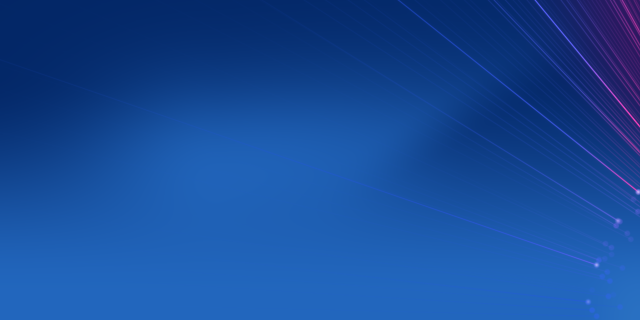
Write a WebGL 1 fragment shader that draws this background.

```glsl
precision highp float;
// Blue backdrop with a soft halo and a diagonal shadow, crossed by a fan of
// glowing fibres. Each fibre is a straight ray whose slope grows with the height
// of its tip; tips lie on an arc at the right and end in small round lights.

uniform vec2 u_resolution;

const vec3 NAVY = vec3(0.010, 0.150, 0.400);
const vec3 AZURE = vec3(0.132, 0.400, 0.740);
const vec3 PLUM = vec3(0.190, 0.085, 0.370);
const vec3 FIBRE_BLUE = vec3(0.130, 0.320, 0.920);
const vec3 FIBRE_VIOLET = vec3(0.480, 0.400, 0.960);
const vec3 FIBRE_PINK = vec3(0.930, 0.250, 0.720);
const vec3 SPARK = vec3(0.850, 0.800, 1.000);

const vec2 HALO_CENTRE = vec2(0.68, 0.46);
const vec2 SHADOW_EDGE = vec2(1.12, 0.466);    // a point on the shadow's edge
const vec2 SHADOW_NORMAL = vec2(0.54, -0.842); // points into the shadow
const float FAN_SLOPE = 2.0;                   // slope gained per unit of tip height
const float FIBRE_WIDTH = 0.0018;
const float DOT_RADIUS = 0.0085;
const int FAINT_FIBRES = 64;

float hash(float n) {
  n = fract(n * 0.1031);
  n *= n + 33.33;
  return fract(n * (n + n));
}

// x of the arc of tips at height h; the upper tips are held at the right border
float tipX(float h) {
  return min(1.835 + h * h, 2.0);
}

vec3 backdrop(vec2 p) {
  float floorLight = 1.0 - smoothstep(0.08, 0.76, p.y);

  // halo: short on the left, long and rising on the right
  vec2 q = p - HALO_CENTRE;
  q.y -= 0.1 * max(q.x, 0.0);
  q /= vec2(q.x < 0.0 ? 0.42 : 1.1, 0.3);
  float halo = 0.9 * exp(-dot(q, q));

  // diagonal shadow that cuts the halo
  float d = dot(p - SHADOW_EDGE, SHADOW_NORMAL);
  halo *= 1.0 - 0.78 * smoothstep(-0.07, 0.11, d) * smoothstep(0.95, 1.5, p.x);

  vec3 col = mix(NAVY, AZURE, 1.0 - (1.0 - floorLight) * (1.0 - halo));

  // plum tint in the upper right, bounded by the fan
  float steepness = p.y / (2.52 - p.x);
  float tint = smoothstep(0.75, 1.6, steepness) * smoothstep(1.5, 2.0, p.x);
  col = mix(col, PLUM, 0.85 * tint);

  // lighter lower right corner
  return col + vec3(0.03, 0.04, 0.02) * smoothstep(1.8, 2.0, p.x) * (1.0 - smoothstep(0.0, 0.3, p.y));
}

vec3 fibreColour(float x, float h, float run) {
  vec3 c = mix(FIBRE_BLUE, FIBRE_VIOLET, exp(-run / 0.25) * smoothstep(0.02, 0.25, h));
  c = mix(c, FIBRE_VIOLET, 0.35 * smoothstep(0.35, 0.6, h));
  return mix(c, FIBRE_PINK, smoothstep(1.78, 2.0, x) * smoothstep(0.32, 0.42, h));
}

// one ray leaving its tip towards the upper left, fading over its reach
vec3 addFibre(vec3 col, vec2 p, vec2 tip, float strength, float reach, float px) {
  float slope = FAN_SLOPE * tip.y;
  float run = tip.x - p.x;
  float d = (p.y - tip.y - slope * run) / sqrt(1.0 + slope * slope);
  float w = max(FIBRE_WIDTH, 0.7 * px);
  float line = exp(-d * d / (w * w)) * FIBRE_WIDTH / w;
  line += 0.06 * strength * exp(-abs(d) / 0.008);
  float fade = smoothstep(-px, px, run) * exp(-max(run, 0.0) / reach);
  return mix(col, fibreColour(p.x, tip.y, max(run, 0.0)), min(line * fade * strength, 1.0));
}

vec3 addDot(vec3 col, vec2 p, vec2 tip, float strength, float px) {
  float disc = 1.0 - smoothstep(DOT_RADIUS - px, DOT_RADIUS + px, length(p - tip));
  vec3 c = mix(FIBRE_BLUE + 0.07, FIBRE_VIOLET, smoothstep(0.12, 0.3, tip.y));
  return mix(col, c, disc * strength);
}

// bright fibre with a small spark on its tip
vec3 addBright(vec3 col, vec2 p, float h, float strength, float reach, float px) {
  vec2 tip = vec2(tipX(h), h);
  col = addFibre(col, p, tip, strength, reach, px);
  float onCanvas = step(tip.x, 1.999);
  col = addDot(col, p, tip, 0.5 * strength * onCanvas, px);
  float r = length(p - tip) / 0.006;
  return mix(col, SPARK, 0.7 * strength * onCanvas * exp(-r * r));
}

void main() {
  vec2 p = vec2(2.0, 1.0) * gl_FragCoord.xy / u_resolution;
  float px = 1.0 / u_resolution.y;
  vec3 col = backdrop(p);

  // faint fibres and their lights
  for (int i = 0; i < FAINT_FIBRES; i++) {
    float n = float(i);
    float a = hash(n + 3.7);
    float b = hash(n + 91.3);
    float h = (n + a) / float(FAINT_FIBRES);
    vec2 tip = vec2(min(tipX(h) + 0.13 * b * b, 2.0), h);
    float strength = mix(0.14, 0.5, a * a) * mix(0.65, 1.0, smoothstep(0.1, 0.4, h));
    col = addFibre(col, p, tip, strength, 0.3 + 0.6 * b, px);
    col = addDot(col, p, tip, (0.15 + 0.3 * a) * step(tip.x, 1.999), px);
  }

  // bright fibres, from the lowest to the steepest
  col = addBright(col, p, 0.057, 0.45, 0.5, px);
  col = addBright(col, p, 0.172, 0.95, 0.75, px);
  col = addBright(col, p, 0.310, 0.60, 0.5, px);
  col = addBright(col, p, 0.400, 1.10, 0.9, px);
  col = addBright(col, p, 0.523, 0.75, 0.8, px);
  col = addBright(col, p, 0.604, 1.30, 2.0, px);
  col = addBright(col, p, 0.900, 0.70, 1.0, px);

  gl_FragColor = vec4(col, 1.0);
}
```
